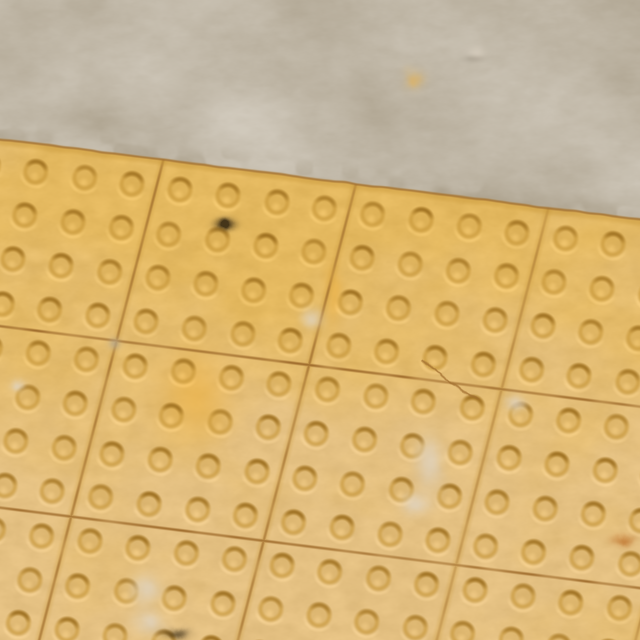
Give the GLSL for this texture, as a Shadertoy shader.

```glsl
// Worn yellow tactile paving with raised domes, laid beside a strip of stained concrete.

// Tile lattice, in canvas units
const vec2 CORNER = vec2(0.483, 0.4297);     // a corner shared by four tiles
const vec2 ALONG = vec2(0.3008, -0.0378);    // one tile along the kerb
const vec2 ACROSS = vec2(-0.071, -0.2747);   // one tile away from the kerb
const vec2 PITCH = vec2(0.3007, 0.2814);     // distance between parallel joints
const float KERB_ROW = -1.03;
const float DOMES = 4.0;                     // domes per tile side
const float DOME_RADIUS = 0.0205;
const vec2 SHADE_DIR = vec2(0.26, 0.966);
const float JOINT_WIDTH = 0.0039;
const float SOFTNESS = 0.0018;

const vec3 YELLOW_DEEP = vec3(0.895, 0.725, 0.375);
const vec3 YELLOW_PALE = vec3(0.895, 0.755, 0.51);
const vec3 ORANGE = vec3(0.93, 0.70, 0.27);
const vec3 OCHRE = vec3(0.78, 0.59, 0.22);
const vec3 SHADE = vec3(0.57, 0.39, 0.09);
const vec3 JOINT = vec3(0.63, 0.43, 0.18);
const vec3 STONE_DARK = vec3(0.70, 0.66, 0.585);
const vec3 STONE_LIGHT = vec3(0.805, 0.775, 0.72);
const vec3 CHALK = vec3(0.87, 0.83, 0.77);
const vec3 SOOT = vec3(0.20, 0.15, 0.07);
const vec3 RUST = vec3(0.74, 0.44, 0.16);

// Stains: centre, then size
const vec4 SCUFFS[7] = vec4[7](
    vec4(0.804, 0.371, 0.016, 0.013), vec4(0.671, 0.277, 0.02, 0.04),
    vec4(0.649, 0.212, 0.02, 0.016), vec4(0.228, 0.078, 0.022, 0.022),
    vec4(0.234, 0.026, 0.022, 0.018), vec4(0.488, 0.503, 0.015, 0.015),
    vec4(0.027, 0.398, 0.01, 0.01));
const vec4 DAMP[3] = vec4[3](vec4(0.58, 0.83, 0.04, 0.055),
    vec4(0.48, 0.98, 0.07, 0.04), vec4(0.16, 0.81, 0.05, 0.025));
const vec4 BLEACHED[3] = vec4[3](vec4(0.846, 0.818, 0.10, 0.07),
    vec4(0.37, 0.81, 0.07, 0.07), vec4(0.11, 0.90, 0.10, 0.06));

float hash(vec2 p) {
    vec3 q = fract(p.xyx * 0.1031);
    q += dot(q, q.yzx + 33.33);
    return fract((q.x + q.y) * q.z);
}

float noise(vec2 p) {
    vec2 i = floor(p), f = fract(p);
    f = f * f * (3.0 - 2.0 * f);
    return mix(mix(hash(i), hash(i + vec2(1, 0)), f.x),
               mix(hash(i + vec2(0, 1)), hash(i + vec2(1, 1)), f.x), f.y);
}

float fbm(vec2 p) {
    float sum = 0.0, amp = 0.5;
    for (int i = 0; i < 5; i++) {
        sum += amp * noise(p);
        p = mat2(1.6, 1.2, -1.2, 1.6) * p + 17.3;
        amp *= 0.5;
    }
    return sum;
}

// One at zero distance, falling to nothing at the given width
float fade(float width, float d) { return 1.0 - smoothstep(0.0, width, d); }

float stain(vec2 p, vec4 s) {
    vec2 q = (p - s.xy) / s.zw;
    return exp(-dot(q, q));
}

float segment(vec2 p, vec2 a, vec2 b) {
    vec2 ab = b - a;
    return length(p - a - ab * clamp(dot(p - a, ab) / dot(ab, ab), 0.0, 1.0));
}

vec3 concrete(vec2 p, vec2 warped, float kerb) {
    float tone = 0.5 + 1.1 * (fbm(p * vec2(8, 11)) - 0.48) + 0.35 * (fbm(p * vec2(45, 90)) - 0.48);
    for (int i = 0; i < 3; i++)
        tone += 0.25 * stain(warped, BLEACHED[i]) - 0.33 * stain(warped, DAMP[i]);
    tone -= 0.45 * fade(0.04, kerb) * smoothstep(0.35, 0.65, noise(p * 42.0));
    vec3 col = mix(STONE_DARK, STONE_LIGHT, clamp(tone, -0.3, 1.1));
    col = mix(col, ORANGE, 0.5 * stain(warped, vec4(0.647, 0.876, 0.014, 0.014)));
    col = mix(col, CHALK, 0.6 * stain(p, vec4(0.745, 0.914, 0.012, 0.012)));
    return col - 0.1 * stain(p, vec4(0.741, 0.908, 0.015, 0.006));
}

// Ochre rim, shaded far side, lit near side
vec3 dome(vec3 col, vec2 d, float relief) {
    float r = length(d) / DOME_RADIUS;
    float side = dot(d, SHADE_DIR) / max(length(d), 1e-4);
    float rim = fade(0.32, abs(r - 0.8));
    col = mix(col, OCHRE, 0.22 * (1.0 - smoothstep(0.7, 1.05, r)) + 0.42 * rim);
    col = mix(col, SHADE, 0.75 * relief * rim * smoothstep(0.15, 0.95, side));
    col += 0.055 * fade(0.5, length(d / DOME_RADIUS + 0.38 * SHADE_DIR));
    return col + 0.045 * fade(0.25, abs(r - 1.12)) * smoothstep(0.1, 0.9, -side);
}

vec3 paving(vec2 p, vec2 warped, vec2 g, mat2 lattice) {
    float pale = 1.0 - smoothstep(0.15, 0.72, p.y) + 1.1 * (fbm(p * vec2(7, 9) + 5.0) - 0.48);
    vec3 col = mix(YELLOW_DEEP, YELLOW_PALE, clamp(pale, 0.0, 1.0));
    col += 0.07 * (fbm(p * vec2(38, 60)) - 0.48);
    col = mix(col, ORANGE, 0.6 * stain(warped, vec4(0.306, 0.381, 0.05, 0.06)));
    col = mix(col, ORANGE, 0.6 * stain(warped, vec4(0.521, 0.544, 0.013, 0.045)));

    vec2 cell = floor(g * DOMES);
    vec2 jitter = 0.002 * (vec2(hash(cell + 60.0), hash(cell + 80.0)) - 0.5);
    col = dome(col, lattice * (g - (cell + 0.5) / DOMES) + jitter, mix(0.55, 1.0, hash(cell + 30.0)));

    // Joints between tiles
    vec2 gap = abs(fract(g + 0.5) - 0.5) * PITCH;
    float column = fade(JOINT_WIDTH, gap.x) * mix(0.65, 0.4, smoothstep(0.4, 0.8, g.x));
    float row = fade(JOINT_WIDTH, gap.y) * step(-0.5, g.y) * 0.85;
    col = mix(col, OCHRE, 0.35 * fade(0.01, gap.x));
    col = mix(col, JOINT, min(max(column, row) * (0.6 + 0.6 * noise(p * 35.0)), 1.0));

    // Scuffs, dirt, rust and a twig
    float scuff = 0.0;
    for (int i = 0; i < 7; i++) scuff += 0.7 * stain(warped, SCUFFS[i]);
    col = mix(col, CHALK, min(scuff, 0.9));
    float dirt = stain(warped, vec4(0.354, 0.651, 0.013, 0.009)) + 0.5 * stain(warped, vec4(0.278, 0.01, 0.018, 0.008));
    col = mix(col, SOOT, min(1.2 * dirt, 0.9));
    col = mix(col, RUST, 0.7 * stain(warped, vec4(0.974, 0.156, 0.016, 0.008)));
    col = mix(col, STONE_DARK, 0.6 * stain(p, vec4(0.179, 0.463, 0.009, 0.009)));
    return mix(col, JOINT, 0.75 * fade(0.003, segment(warped, vec2(0.661, 0.436), vec2(0.745, 0.375))));
}

void mainImage(out vec4 fragColor, in vec2 fragCoord) {
    vec2 p = fragCoord / iResolution.xy;
    vec2 warped = p + 0.012 * (vec2(fbm(p * 40.0), fbm(p * 40.0 + 50.0)) - 0.48);
    mat2 lattice = mat2(ALONG, ACROSS);
    vec2 g = inverse(lattice) * (p - CORNER);
    float kerb = (KERB_ROW - g.y) * PITCH.y + 0.002 * (noise(p * 50.0) - 0.5);
    vec3 col = mix(paving(p, warped, g, lattice), concrete(p, warped, kerb), smoothstep(-SOFTNESS, SOFTNESS, kerb));
    col = mix(col, OCHRE, 0.4 * fade(0.009, abs(kerb + 0.004)));
    col = mix(col, JOINT, 0.75 * fade(0.0035, abs(kerb)));
    fragColor = vec4(clamp(col, 0.0, 1.0), 1.0);
}
```
